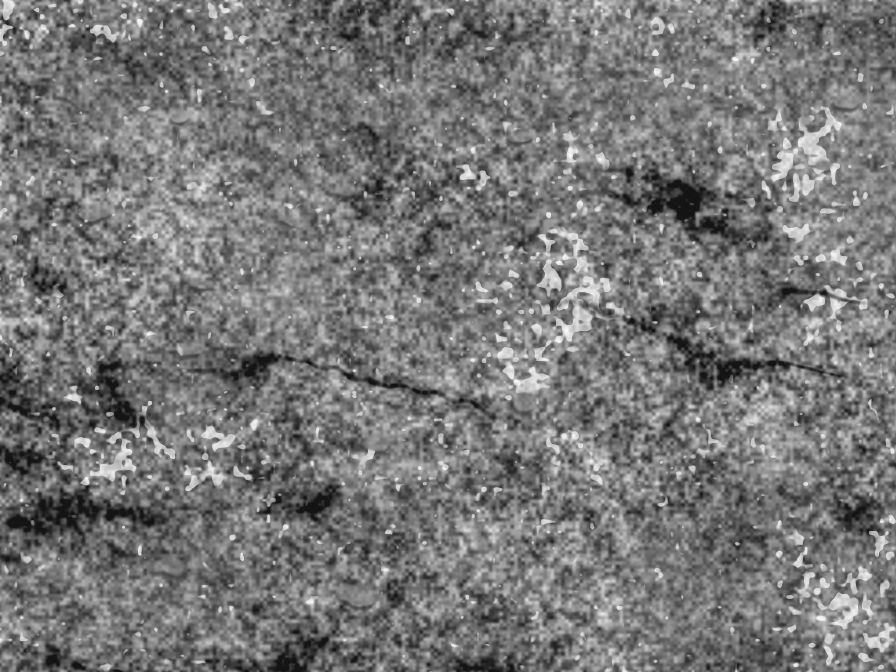
Reproduce this texture procedurally as a WebGL 1 fragment shader.

```glsl
precision highp float;
// Weathered grey rock: fine grain, pale lichen flecks, small pebbles and slanting cracks.
uniform vec2 u_resolution;

float hash(vec2 p) {
  vec3 v = fract(vec3(p.xyx) * 0.1031);
  v += dot(v, v.yzx + 33.33);
  return fract((v.x + v.y) * v.z);
}

float noise(vec2 p) {
  vec2 cell = floor(p), f = fract(p);
  f = f * f * (3.0 - 2.0 * f);
  return mix(mix(hash(cell), hash(cell + vec2(1.0, 0.0)), f.x),
             mix(hash(cell + vec2(0.0, 1.0)), hash(cell + 1.0), f.x), f.y);
}

float fbm(vec2 p) {
  float sum = 0.0, weight = 0.5;
  for (int i = 0; i < 5; i++) {
    sum += weight * noise(p);
    p = p * 2.03 + 17.3;
    weight *= 0.5;
  }
  return sum / 0.97;
}

// Mineral grain, centred on zero; each layer is turned to hide the lattice.
float grain(vec2 p) {
  mat2 turn = mat2(0.8, 0.6, -0.6, 0.8);
  float sum = 0.30 * (noise(p * 185.0) - 0.5);
  p = turn * p + 5.0;
  sum += 0.29 * (noise(p * 98.0) - 0.5);
  p = turn * p + 5.0;
  return sum + 0.17 * (noise(p * 45.0) - 0.5);
}

// Sparse flat pebbles: x is the body, y the shadow under it.
vec2 pebbles(vec2 p) {
  vec2 grid = p * 9.0, cover = vec2(0.0);
  for (int j = -1; j <= 1; j++) {
    for (int i = -1; i <= 1; i++) {
      vec2 cell = floor(grid) + vec2(float(i), float(j));
      float present = step(0.86, hash(cell + 91.0));
      vec2 centre = cell + vec2(hash(cell + 13.0), hash(cell + 47.0));
      float radius = 0.08 + 0.13 * hash(cell + 71.0);
      vec2 d = (grid - centre) * vec2(0.75, 1.3);
      d += 0.12 * (vec2(noise(grid * 5.0), noise(grid * 5.0 + 30.0)) - 0.5);
      float body = 1.0 - smoothstep(radius - 0.05, radius + 0.02, length(d));
      float shade = 1.0 - smoothstep(radius - 0.05, radius + 0.03, length(d + vec2(0.02, 0.08)));
      cover = max(cover, present * vec2(body, shade));
    }
  }
  return cover;
}

void main() {
  vec2 p = gl_FragCoord.xy / u_resolution.y + 3.0;
  vec2 slant = vec2(p.x - 0.25 * p.y, p.y + 0.25 * p.x);
  vec2 warp = vec2(noise(p * 40.0), noise(p * 40.0 + 60.0)) - 0.5;

  // Broad mottling and grain of uneven strength
  float roughness = mix(0.75, 1.35, noise(p * 7.0 + 8.0));
  float tone = 0.475 + 0.20 * (fbm(slant * vec2(4.0, 7.0)) - 0.5);
  tone += 0.22 * (fbm(p * 11.0 + 40.0) - 0.5);
  tone += roughness * grain(p);

  // Pebbles smooth the grain away and cast a dark lower edge
  vec2 stone = pebbles(p);
  tone = mix(tone, 0.22, 0.7 * stone.y * (1.0 - stone.x));
  tone = mix(tone, 0.54 + 0.3 * grain(p), 0.75 * stone.x);

  // Ragged cracks along the slanted bedding
  vec2 bed = slant + 0.014 * warp;
  float line = abs(noise(bed * vec2(5.0, 17.0) + 22.0) - 0.5);
  float gate = smoothstep(0.56, 0.78, noise(slant * vec2(6.0, 10.0) + 75.0));
  float crack = gate * (1.0 - smoothstep(0.01, 0.10, line));
  tone -= 0.26 * crack;
  tone -= 0.07 * gate * (1.0 - smoothstep(0.1, 0.35, line));

  // Lacy white flecks, crowded inside pale patches
  float patchiness = smoothstep(0.47, 0.74, fbm(p * 4.5 + 11.0));
  float lace = 1.0 - abs(2.0 * noise(p * 34.0 + warp) - 1.0);
  float speck = 0.5 * noise(p * 66.0 + 2.0 * warp) + 0.5 * noise(p * 125.0 + 9.0);
  speck += 0.3 * patchiness * (lace - 0.6);
  float limit = mix(0.76, 0.50, patchiness);
  float fleck = smoothstep(limit, limit + 0.13, speck) * (1.0 - stone.x) * (1.0 - 0.7 * crack);
  tone += 0.04 * patchiness;
  tone = mix(tone, 0.87 + 0.5 * grain(p), 0.9 * fleck);

  gl_FragColor = vec4(vec3(clamp(tone, 0.08, 0.98)), 1.0);
}
```
